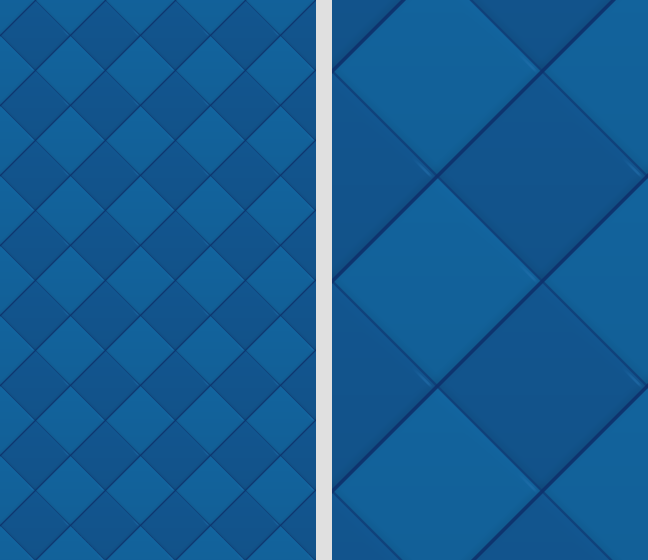
Left: the whole. Right: its middle third, enlarged.
A Shadertoy shader for this pattern:

```glsl
// Blue quilted diamonds: a checkerboard turned by 45 degrees, 4.5 by 8 repeats.
// Rotated cell coordinates give each tile its parity, soft bevels and dark seams;
// a small glint sits on the upper right bevel beside each right-hand corner.

const float ROWS = 8.0;
const vec3 LIGHT_BLUE = vec3(0.070, 0.382, 0.603);
const vec3 DEEP_BLUE  = vec3(0.070, 0.328, 0.548);
const vec3 SEAM_DARK  = vec3(0.055, 0.190, 0.420);
const vec3 SEAM_SOFT  = vec3(0.060, 0.240, 0.465);
const vec3 GLINT      = vec3(0.140, 0.440, 0.680);

// Axes of the diamond grid: x runs to the lower right, y to the upper right.
vec2 diamondAxes(vec2 p) {
    return vec2(p.x - p.y, p.x + p.y);
}

// Coverage of a smooth band of given half width around zero distance.
float band(float dist, float halfWidth, float blur) {
    return 1.0 - smoothstep(halfWidth - blur, halfWidth + blur, abs(dist));
}

// Soft falloff inward from a tile edge.
float bevel(float dist, float width) {
    return 1.0 - smoothstep(0.0, width, dist);
}

// Tile colour with a faint top-lit gradient and shaded edges; q is in -0.5..0.5.
vec3 tileColor(vec2 q, float deep) {
    vec3 color = mix(LIGHT_BLUE, DEEP_BLUE, deep);
    float shade = 1.0 + 0.020 * (q.y - q.x);
    shade += 0.020 * bevel(0.5 - q.y, 0.10);
    shade -= 0.045 * bevel(0.5 + q.y, 0.07);
    shade -= 0.060 * bevel(0.5 - q.x, 0.08);
    shade -= 0.025 * bevel(0.5 + q.x, 0.05);
    return color * shade;
}

// Thin highlight that fades along the upper right edge.
float cornerGlint(vec2 q, float blur) {
    float along = smoothstep(0.28, 0.42, q.x) * (1.0 - smoothstep(0.44, 0.49, q.x));
    return along * band(q.y - 0.470, 0.008, blur);
}

void mainImage(out vec4 fragColor, in vec2 fragCoord) {
    // One unit is the height of a diamond.
    vec2 p = fragCoord * ROWS / iResolution.y - vec2(0.006, -0.006);
    vec2 uv = diamondAxes(p);
    float blur = 0.7 * ROWS * 1.414 / iResolution.y;

    vec2 cell = floor(uv + 0.5);
    vec2 q = uv - cell;
    float deep = mod(cell.x + cell.y, 2.0);

    vec3 color = tileColor(q, deep);
    color = mix(color, GLINT, 0.55 * cornerGlint(q, blur));

    // Falling seams are faint, rising seams are wider and darker.
    vec2 edge = 0.5 - abs(q);
    color = mix(color, SEAM_SOFT, 0.85 * band(edge.y, 0.008, blur));
    color = mix(color, SEAM_DARK, 0.90 * band(edge.x, 0.012, blur));

    fragColor = vec4(color, 1.0);
}
```
